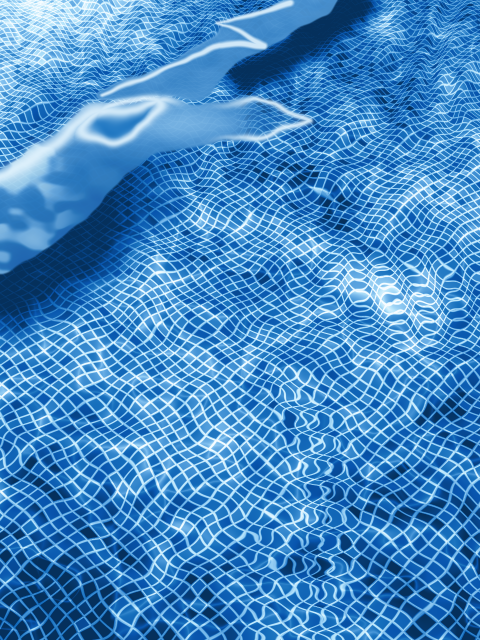
This texture is drawn by a WebGL 1 fragment shader. Its source:

```glsl
precision highp float;
// Sunlit swimming pool: rippling diagonal tiles, caustic light and a curved bright reflection.
uniform vec2 u_resolution;

float hash(vec2 p) {
  vec3 q = fract(vec3(p.xyx) * 0.1031);
  q += dot(q, q.yzx + 33.33);
  return fract((q.x + q.y) * q.z);
}

float noise(vec2 p) {
  vec2 i = floor(p), f = fract(p);
  f = f * f * f * (f * (f * 6.0 - 15.0) + 10.0);
  return mix(mix(hash(i), hash(i + vec2(1, 0)), f.x),
             mix(hash(i + vec2(0, 1)), hash(i + vec2(1, 1)), f.x), f.y);
}

vec2 noise2(vec2 p) { return vec2(noise(p), noise(p + 37.7)) - 0.5; }
float bell(float x) { return exp(-x * x); }
float web(vec2 p) { return pow(1.0 - abs(2.0 * noise(p) - 1.0), 7.0); }
float spot(vec2 p, float x, float y, float rx, float ry) {
  return bell(length((p - vec2(x, y)) / vec2(rx, ry)));
}

// Capsule whose radius (z) changes from one end to the other
float taper(vec2 p, vec3 a, vec3 b) {
  vec2 ab = b.xy - a.xy;
  float h = clamp(dot(p - a.xy, ab) / dot(ab, ab), 0.0, 1.0);
  return length(p - a.xy - ab * h) - mix(a.z, b.z, h);
}

float smin(float a, float b) {
  float h = max(0.03 - abs(a - b), 0.0) / 0.03;
  return min(a, b) - h * h * 0.0075;
}

float lowerShape(vec2 p) {
  float d = taper(p, vec3(-0.03, 0.86, 0.098), vec3(0.12, 0.945, 0.088));
  d = smin(d, taper(p, vec3(0.12, 0.945, 0.088), vec3(0.217, 1.035, 0.07)));
  d = smin(d, taper(p, vec3(0.217, 1.035, 0.07), vec3(0.35, 1.078, 0.047)));
  d = smin(d, taper(p, vec3(0.35, 1.078, 0.047), vec3(0.54, 1.087, 0.038)));
  return smin(d, taper(p, vec3(0.54, 1.087, 0.038), vec3(0.65, 1.086, 0.005)));
}

float upperShape(vec2 p) {
  float d = taper(p, vec3(0.22, 1.13, 0.012), vec3(0.42, 1.185, 0.048));
  d = smin(d, taper(p, vec3(0.42, 1.19, 0.045), vec3(0.51, 1.26, 0.034)));
  return smin(d, taper(p, vec3(0.51, 1.26, 0.034), vec3(0.67, 1.335, 0.04)));
}

// White glint that winds along the upper shape
float ribbonGlint(vec2 p) {
  float d = taper(p, vec3(0.22, 1.13, 0.004), vec3(0.35, 1.195, 0.005));
  d = min(d, taper(p, vec3(0.35, 1.195, 0.005), vec3(0.45, 1.237, 0.006)));
  d = min(d, taper(p, vec3(0.45, 1.237, 0.006), vec3(0.55, 1.246, 0.007)));
  d = min(d, taper(p, vec3(0.55, 1.246, 0.007), vec3(0.46, 1.283, 0.003)));
  return min(d, taper(p, vec3(0.46, 1.283, 0.003), vec3(0.61, 1.335, 0.007)));
}

// Refraction: broad swells, then bands of tight ripples
vec2 refractPool(vec2 p) {
  vec2 q = p + 0.03 * noise2(p * vec2(5.0, 6.0)) + 0.02 * noise2(p * vec2(13.0, 18.0) + 9.0);
  float drift = 5.0 * noise(p * 6.0 + 3.0);
  float column = bell((p.x - 0.67 + 0.5 * max(p.y - 0.4, 0.0)) / 0.06) * smoothstep(0.62, 0.42, p.y);
  column += 0.6 * bell((p.x - 0.545) / 0.04) * smoothstep(0.32, 0.2, p.y);
  q += column * vec2(0.008, 0.013) * sin(p.y * 125.0 + drift + vec2(1.6, 0.0));
  q.x += 0.016 * spot(p, 0.86, 0.71, 0.2, 0.09) * sin(p.x * 95.0 + 15.0 * p.y + drift);
  float far = smoothstep(0.85, 1.15, p.y);
  q.y += 0.008 * far * sin(p.x * 75.0 - 20.0 * p.y + 1.5 * drift);
  return q + 0.004 * sin(p.yx * vec2(55.0, 48.0) + drift);
}

vec3 waterRamp(float t) {
  vec3 c = mix(vec3(0.02, 0.19, 0.36), vec3(0.03, 0.33, 0.68), clamp(t * 5.0, 0.0, 1.0));
  c = mix(c, vec3(0.09, 0.44, 0.74), clamp(t * 5.0 - 1.0, 0.0, 1.0));
  c = mix(c, vec3(0.27, 0.58, 0.84), clamp(t * 5.0 - 2.0, 0.0, 1.0));
  c = mix(c, vec3(0.49, 0.74, 0.93), clamp(t * 5.0 - 3.0, 0.0, 1.0));
  c = mix(c, vec3(0.72, 0.90, 0.985), clamp(t * 5.0 - 4.0, 0.0, 1.0));
  return mix(c, vec3(0.97, 0.99, 1.0), clamp(t * 3.0 - 3.0, 0.0, 1.0));
}

vec3 pool(vec2 p) {
  // Tile grid in perspective
  vec2 q = refractPool(p);
  float depth = 2.6 - q.y;
  vec2 ground = vec2(q.x - 0.5, 2.6) / depth;
  vec2 cell = 64.0 * vec2(ground.x + ground.y, ground.x - ground.y);
  vec2 edge = 0.5 - abs(fract(cell) - 0.5);
  float blur = 0.03 + 45.0 / (depth * depth * u_resolution.x);
  vec2 joint = 1.0 - smoothstep(0.09 - blur, 0.09 + blur, edge);
  float grid = max(joint.x, joint.y);

  // Light on the floor, with brighter and darker regions
  vec2 bent = p + 0.07 * noise2(p * 7.0 + 20.0) + 0.02 * noise2(p * 25.0);
  float band = min(taper(bent, vec3(0.42, 0.91, 0.0), vec3(0.62, 0.81, 0.01)),
                   taper(bent, vec3(0.62, 0.81, 0.01), vec3(0.86, 0.69, 0.03)));
  float tone = 0.23 + 0.3 * (noise(bent * 11.0) - 0.5) + 0.36 * (hash(floor(cell)) - 0.5);
  tone += 0.15 * web(bent * vec2(7.0, 9.0) + 5.0) + 0.28 * web(bent * vec2(15.0, 21.0) + 2.0);
  tone += 0.26 * bell(max(band, 0.0) / 0.035) + 0.1 * bell((p.y - 0.65) / 0.25);
  tone += 0.22 * spot(p, 0.4, 0.43, 0.17, 0.12) + 0.24 * spot(p, 0.9, 0.96, 0.17, 0.09);
  tone -= 0.15 * spot(p, 0.65, 0.92, 0.1, 0.08) + 0.12 * spot(p, 0.93, 0.5, 0.13, 0.12);
  tone -= 0.38 * spot(p, 0.08, 0.04, 0.35, 0.22) + 0.25 * spot(p, 0.98, 0.1, 0.25, 0.25);
  float sky = smoothstep(-0.02, 0.36, p.y - 0.95 - 0.74 * p.x);
  tone += 0.65 * sky + grid * (0.6 - 0.15 * smoothstep(0.9, 1.25, p.y));

  // Shadows beside the reflection
  vec2 w = p + 0.02 * noise2(p * 13.0) + 0.006 * noise2(p * 35.0);
  float shade = smoothstep(0.08, -0.04, lowerShape(w - vec2(0.045, -0.10))) * smoothstep(0.45, 0.2, p.x);
  float navy = taper(w, vec3(0.51, 1.17, 0.025), vec3(0.75, 1.32, 0.035));
  shade = max(shade, smoothstep(0.03, -0.015, navy));
  vec3 color = waterRamp(tone * (1.0 - 0.86 * shade) - 0.08 * shade);

  // Reflection with cloudy interior and pale rims
  float low = lowerShape(w), high = upperShape(w);
  float cloud = noise(w * vec2(13.0, 24.0)) * 0.6 + noise(w * vec2(30.0, 55.0)) * 0.4;
  float inside = 0.46 + 0.25 * (cloud - 0.5) + 1.6 * clamp(p.y - 0.88 - 0.55 * p.x, -0.1, 0.12);
  inside += 0.4 * smoothstep(0.46, 0.65, cloud) * smoothstep(0.2, 0.08, p.x);
  inside = mix(inside, 0.8, spot(p, 0.38, 1.075, 0.17, 0.05));
  inside = mix(inside, 0.55 + 0.2 * (cloud - 0.5), smoothstep(0.0, -0.006, high));
  float tail = smoothstep(0.48, 0.56, p.x) * step(p.y, 1.14);
  float cover = smoothstep(0.003, -0.003, min(low, high)) * (0.95 - 0.6 * tail);
  color = mix(color, mix(waterRamp(inside), vec3(0.40, 0.58, 0.76), 0.25), cover);
  float lowSide = max(smoothstep(0.0, 0.06, p.y - 0.87 - 0.6 * p.x), smoothstep(0.4, 0.55, p.x));
  float thick = mix(0.016, 0.006, smoothstep(0.1, 0.55, p.x));
  float rim = bell((low + thick) / thick) * lowSide;
  rim = max(rim, smoothstep(0.004, -0.004, ribbonGlint(w)));

  // Tilted oval opening
  vec2 o = w - vec2(0.257, 1.082);
  float oval = length(vec2(o.x + 0.35 * o.y, o.y - 0.35 * o.x) / vec2(0.07, 0.026));
  color = mix(color, waterRamp(0.4 + 0.3 * cloud), smoothstep(1.1, 0.85, oval));
  rim = max(rim, bell((oval - 1.3) / 0.3));
  return mix(color, vec3(0.88, 0.95, 0.99), rim * 0.9);
}

void main() {
  vec3 sum = vec3(0.0);
  for (int i = 0; i < 4; i++) {
    vec2 offset = vec2(mod(float(i), 2.0), floor(float(i) / 2.0)) * 0.5 - 0.25;
    sum += pool((gl_FragCoord.xy + offset) / u_resolution.x);
  }
  gl_FragColor = vec4(sum / 4.0, 1.0);
}
```
